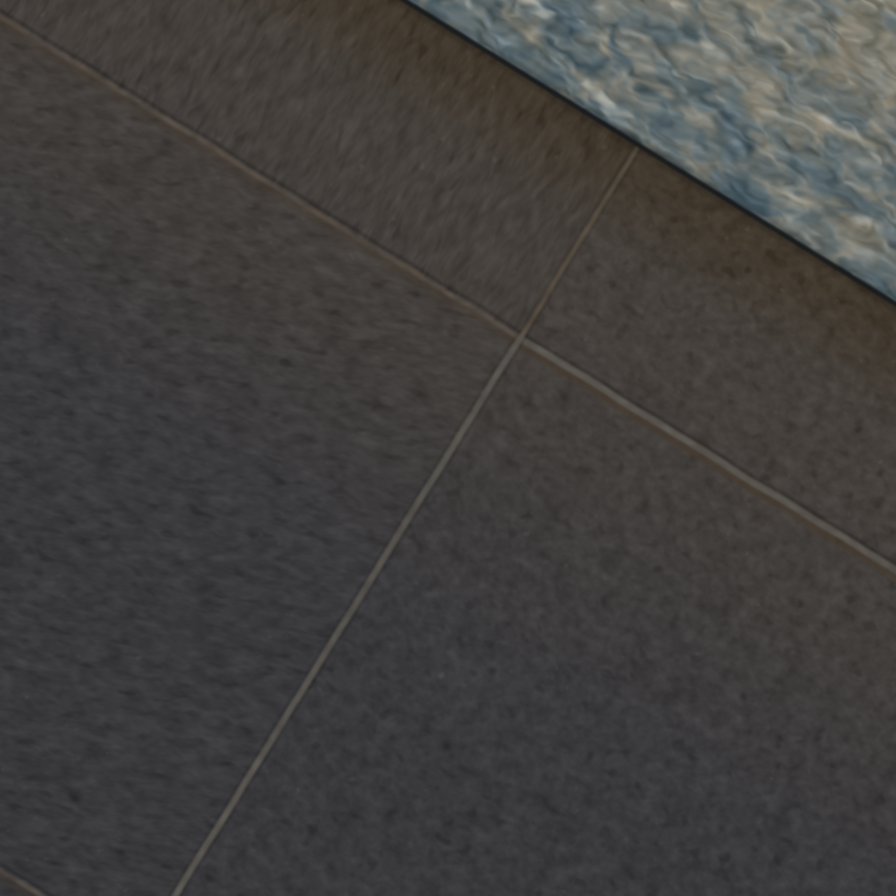
Write a Shadertoy shader that draws this texture.

```glsl
#define SLOPE_DIR vec2(0.8507, -0.5257)
#define POOL_EDGE 1.0877
#define JOINT_OFFSET 0.0245
#define JOINT_SPACING 0.8105
#define CROSS_JOINT 0.1662
#define JOINT_HALF_WIDTH 0.0036
#define GRAIN_AMOUNT 0.078
#define GRAIN_SCALE 60.0
#define RIPPLE_SCALE 19.0
#define GROUT_COLOR vec3(0.362, 0.345, 0.320)

vec2 hashGradient(vec2 cell) {
    vec2 h = vec2(dot(cell, vec2(127.1, 311.7)), dot(cell, vec2(269.5, 183.3)));
    return 2.0 * fract(sin(h) * 43758.5) - 1.0;
}

float gradientNoise(vec2 p) {
    vec2 i = floor(p), f = fract(p);
    vec2 u = f * f * f * (f * (f * 6.0 - 15.0) + 10.0);
    float low = mix(dot(hashGradient(i), f),
                    dot(hashGradient(i + vec2(1, 0)), f - vec2(1, 0)), u.x);
    float high = mix(dot(hashGradient(i + vec2(0, 1)), f - vec2(0, 1)),
                     dot(hashGradient(i + vec2(1, 1)), f - vec2(1, 1)), u.x);
    return mix(low, high, u.y);
}

float fbm(vec2 p) {
    float sum = 0.0, amp = 0.6;
    for (int i = 0; i < 3; i++) {
        sum += amp * gradientNoise(p);
        p = mat2(1.6, 1.2, -1.2, 1.6) * p + 7.3;
        amp *= 0.55;
    }
    return sum;
}

float band(float d, float halfWidth, float soft) {
    return 1.0 - smoothstep(halfWidth - soft, halfWidth + soft, abs(d));
}

// Stone: cool below, warm towards the pool, with grain turned per tile
vec3 stoneColor(vec2 p, vec2 q) {
    float warmth = smoothstep(0.38, 0.98, q.y + 0.06 * fbm(p * 5.0));
    vec3 col = mix(vec3(0.221, 0.220, 0.232), vec3(0.268, 0.248, 0.230), warmth);
    float lip = smoothstep(POOL_EDGE - 0.13, POOL_EDGE, q.y);
    col = mix(col, vec3(0.250, 0.213, 0.162), lip * 0.85);

    bool strip = q.y > JOINT_OFFSET + JOINT_SPACING;
    bool leftTile = q.x < CROSS_JOINT;
    vec2 stretch = strip && leftTile ? vec2(1.35, 0.55)
                 : leftTile ? vec2(0.60, 1.25) : vec2(0.85, 1.0);
    vec2 g = (leftTile && !strip) ? mat2(0.94, -0.34, 0.34, 0.94) * q : q;
    float grain = fbm(g * stretch * GRAIN_SCALE) + 0.35 * fbm(p * 19.0);
    float pits = smoothstep(0.12, 0.50, gradientNoise(g * stretch * 75.0 + 31.0));
    float flecks = smoothstep(0.36, 0.62, gradientNoise(p * 88.0));
    float weave = gradientNoise(g * stretch * 125.0 + 4.0);
    return col + GRAIN_AMOUNT * (grain + 0.30 * weave) - 0.030 * pits + 0.03 * flecks + 0.003;
}

// Water: small warped colour patches with soft bright and dark streaks
vec3 waterColor(vec2 p, vec2 q) {
    vec2 w = q * vec2(0.85, 1.25) * RIPPLE_SCALE;
    vec2 warp = vec2(fbm(w + 3.1), fbm(w + 19.7));
    float patches = fbm(w * 1.1 + 1.2 * warp);
    float depth = smoothstep(0.0, 0.26, q.y - POOL_EDGE);
    float sand = smoothstep(-0.42, 0.44, patches + 0.28 * depth - 0.10);
    vec3 col = mix(vec3(0.310, 0.375, 0.405), vec3(0.520, 0.500, 0.445), sand);

    float streaks = gradientNoise(w * vec2(1.5, 3.0) + 2.2 * warp);
    float fine = gradientNoise(w * vec2(2.6, 4.6) + 2.8 * warp.yx + 5.0);
    float glint = smoothstep(0.12, 0.55, gradientNoise(w * vec2(1.7, 2.6) + 2.0 * warp.yx + 11.0));
    col += 0.17 * streaks * vec3(1.05, 1.0, 0.95) + 0.13 * fine;
    return col + 0.15 * glint * vec3(1.0, 0.99, 0.95);
}

void mainImage(out vec4 fragColor, in vec2 fragCoord) {
    float px = 1.0 / iResolution.y;
    vec2 p = fragCoord * px;
    vec2 across = vec2(-SLOPE_DIR.y, SLOPE_DIR.x);
    vec2 q = vec2(dot(p, SLOPE_DIR), dot(p, across));
    float soft = max(px, 0.0026);
    vec3 col = stoneColor(p, q);

    // Long joints, parallel to the pool; worn and broken on the left
    float nearest = round((q.y - JOINT_OFFSET) / JOINT_SPACING);
    float dLong = q.y - JOINT_OFFSET - nearest * JOINT_SPACING;
    dLong += 0.003 * gradientNoise(vec2(q.x * 14.0, 2.0));
    float rightSide = smoothstep(CROSS_JOINT - 0.01, CROSS_JOINT + 0.01, q.x);
    float wear = 0.62 + 0.9 * gradientNoise(vec2(q.x * 24.0, 5.5));
    float strength = mix(clamp(wear, 0.25, 0.9), 0.85, rightSide);
    float shade = mix(0.35, 0.65, rightSide);
    col = mix(col, vec3(0.268, 0.222, 0.172), shade * band(dLong + 0.007, 0.004, 0.004));
    col *= 1.0 - 0.20 * band(dLong - 0.006, 0.002, 0.003);
    vec3 longGrout = mix(vec3(0.350, 0.314, 0.275), GROUT_COLOR, rightSide);
    longGrout += 0.07 * gradientNoise(q * 70.0);
    float longWidth = JOINT_HALF_WIDTH * mix(0.75, 1.0, rightSide);
    col = mix(col, longGrout, strength * band(dLong, longWidth, soft));

    // Cross joint, narrower and warmer in the upper strip
    float upper = smoothstep(0.82, 0.85, q.y);
    float dCross = q.x - CROSS_JOINT + 0.002 * gradientNoise(vec2(q.y * 11.0, 9.0));
    float crossWidth = JOINT_HALF_WIDTH * mix(1.0, 0.75, upper);
    col *= 1.0 - 0.14 * band(dCross, crossWidth + 0.003, 0.003);
    vec3 crossGrout = mix(GROUT_COLOR, vec3(0.345, 0.308, 0.260), upper);
    crossGrout += 0.07 * gradientNoise(q * 60.0);
    float crossStrength = 0.82 + 0.25 * gradientNoise(vec2(q.y * 22.0, 3.5));
    col = mix(col, crossGrout, crossStrength * band(dCross, crossWidth, soft));

    // Pool and its dark rim
    float dPool = q.y - POOL_EDGE;
    col = mix(col, waterColor(p, q), smoothstep(-soft, soft, dPool));
    col *= 1.0 - 0.18 * band(dPool, 0.008, 0.005);
    col = mix(col, vec3(0.085, 0.095, 0.105), 0.9 * band(dPool, 0.0026, 0.0022));

    fragColor = vec4(clamp(col, 0.0, 1.0), 1.0);
}
```
